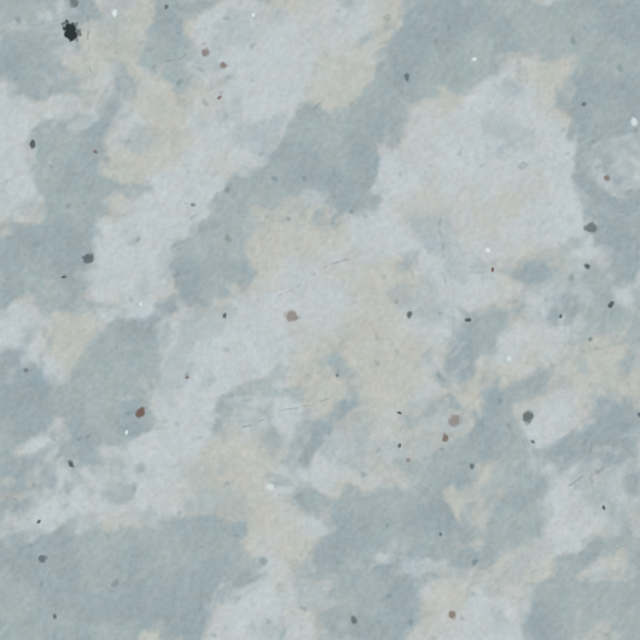
Write a Shadertoy shader that draws this texture.

```glsl
// Weathered pale concrete with blue-grey damp patches, specks and faint scratches.

vec2 hash2(vec2 p) {
    vec3 q = fract(p.xyx * vec3(0.1031, 0.1030, 0.0973));
    q += dot(q, q.yzx + 33.33);
    return fract((q.xx + q.yz) * q.zy);
}

float cornerSlope(vec2 cell, vec2 corner, vec2 f) {
    return dot(hash2(cell + corner + 57.0) * 2.0 - 1.0, f - corner);
}

// Gradient noise, roughly -0.7 to 0.7
float noise(vec2 p) {
    vec2 i = floor(p), f = fract(p);
    vec2 u = f * f * f * (f * (f * 6.0 - 15.0) + 10.0);
    float bottom = mix(cornerSlope(i, vec2(0, 0), f), cornerSlope(i, vec2(1, 0), f), u.x);
    float top = mix(cornerSlope(i, vec2(0, 1), f), cornerSlope(i, vec2(1, 1), f), u.x);
    return mix(bottom, top, u.y);
}

float fbm(vec2 p) {
    float sum = 0.0, amp = 1.0;
    for (int i = 0; i < 5; i++) {
        sum += amp * noise(p);
        p = mat2(0.8, 0.6, -0.6, 0.8) * p * 2.03 + 7.3;
        amp *= 0.52;
    }
    return sum;
}

mat2 rotation(float a) {
    return mat2(cos(a), -sin(a), sin(a), cos(a));
}

float segmentDistance(vec2 p, vec2 a, vec2 b) {
    vec2 ap = p - a, ab = b - a;
    return length(ap - ab * clamp(dot(ap, ab) / dot(ab, ab), 0.0, 1.0));
}

// Bare cement: cool white drifting into warm beige, under grey stains
vec3 concrete(vec2 uv) {
    vec2 along = vec2(0.77, 0.64), across = vec2(-0.64, 0.77);
    vec2 p = vec2(dot(uv, along) * 4.2, dot(uv, across) * 5.8);
    vec2 warp = vec2(noise(uv * 9.0 + 3.0), noise(uv * 9.0 + 19.0));

    float edgeBias = 0.55 * (length(uv - vec2(0.52, 0.6)) - 0.4);
    float field = fbm(p + 0.35 * warp + 4.0) + edgeBias;
    field += 0.16 * noise(uv * 34.0 + 60.0) + 0.08 * noise(uv * 70.0 + 60.0);
    float stain = smoothstep(-0.10, 0.14, field);
    float faintStain = 0.4 * smoothstep(0.1, 0.35, fbm(uv * 8.0 + 120.0));
    stain = max(stain, faintStain);

    float warmth = fbm(uv * 6.0 + 31.0) + 0.2 * exp(-abs(field) * 8.0);
    vec3 pale = mix(vec3(0.748, 0.782, 0.793), vec3(0.740, 0.752, 0.727),
                    smoothstep(-0.15, 0.4, warmth));
    vec3 damp = mix(vec3(0.605, 0.662, 0.680), vec3(0.645, 0.695, 0.698),
                    smoothstep(-0.3, 0.3, fbm(uv * 9.0 + 50.0)));

    // Soft mottling, slanted trowel texture and fine grain
    vec3 color = mix(pale, damp, stain);
    color += 0.026 * fbm(uv * 22.0 + 80.0);
    color += 0.034 * noise(rotation(0.9) * uv * vec2(65.0, 105.0));
    color += 0.030 * noise(uv * 135.0 + 40.0);
    color += 0.016 * noise(uv * 210.0);
    color += vec3(0.020, -0.003, -0.015) * noise(uv * 38.0 + 11.0);

    // Sparse tiny smudges
    float smudge = smoothstep(0.34, 0.6, noise(uv * 52.0 + 140.0));
    return color - vec3(0.085, 0.075, 0.07) * smudge;
}

// Faint diagonal scratches and upright cracks, broken into short pieces
float scratches(vec2 uv) {
    float mark = 0.0;
    vec2 wobble = 0.012 * vec2(noise(uv * 30.0), noise(uv * 30.0 + 9.0));
    for (int i = 0; i < 9; i++) {
        vec2 start = hash2(vec2(float(i), 71.0));
        vec2 h = hash2(vec2(float(i), 83.0));
        float angle = i < 3 ? 1.6 + 0.1 * h.x : 0.3 + 0.5 * h.x;
        vec2 end = start + (0.04 + 0.14 * h.y) * vec2(cos(angle), sin(angle));
        float d = segmentDistance(uv + wobble, start, end);
        float broken = smoothstep(-0.1, 0.3, noise(uv * 70.0 + float(i)));
        mark = max(mark, broken * (1.0 - smoothstep(0.0004, 0.0035, d)));
    }
    return mark;
}

// Scattered dark pits, rusty crumbs and white flecks with blurred rims
vec3 addSpecks(vec3 color, vec2 uv) {
    for (int i = 0; i < 54; i++) {
        float id = float(i);
        vec2 center = hash2(vec2(id, 5.0));
        vec2 shape = hash2(vec2(id, 17.0));
        vec2 kind = hash2(vec2(id, 29.0));
        float radius = i == 0 ? 0.0145 : 0.003 + 0.007 * pow(shape.x, 3.0);
        vec2 q = rotation(shape.y * 3.0) * (uv - center);
        q.y *= 1.1 + 0.5 * kind.y;
        float d = length(q) + 0.7 * radius * noise(uv * 130.0 + id);
        float soft = 0.002 + 0.2 * radius;
        float cover = 1.0 - smoothstep(radius - soft, radius + soft, d);

        vec3 tint = kind.x < 0.55 ? vec3(0.29, 0.33, 0.34) : vec3(0.43, 0.35, 0.32);
        if (kind.x > 0.78) tint = vec3(0.91, 0.95, 0.96);
        float strength = 0.4 + 0.5 * kind.y;
        if (i == 0) { tint = vec3(0.16, 0.19, 0.20); strength = 0.95; }
        color = mix(color, tint, cover * strength);
    }
    return color;
}

void mainImage(out vec4 fragColor, in vec2 fragCoord) {
    vec2 uv = fragCoord / iResolution.y;
    vec3 color = concrete(uv);
    color = mix(color, vec3(0.50, 0.53, 0.53), 0.35 * scratches(uv));
    color = addSpecks(color, uv);
    fragColor = vec4(clamp(color, 0.0, 1.0), 1.0);
}
```
